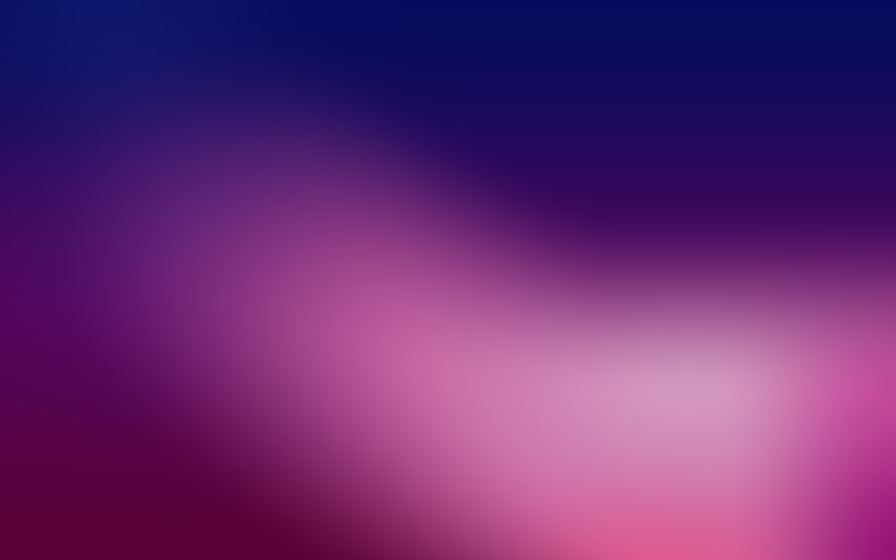
Write a WebGL 2 fragment shader that draws this background.

```glsl
#version 300 es
precision highp float;
// Soft gradient: a rose and lilac wave glowing between navy night and deep wine.

uniform vec2 u_resolution;
out vec4 fragColor;

// Backdrop colours
const vec3 WINE = vec3(0.353, 0.0, 0.215);
const vec3 PLUM = vec3(0.320, 0.018, 0.355);
const vec3 NAVY = vec3(0.024, 0.046, 0.366);
const vec3 BLUE = vec3(0.055, 0.100, 0.430);
const vec3 VIOLET = vec3(0.390, 0.160, 0.530);

// Wave colours
const vec3 ROSE = vec3(0.790, 0.385, 0.635);
const vec3 LILAC = vec3(0.830, 0.600, 0.745);
const vec3 CORAL = vec3(0.880, 0.345, 0.550);
const vec3 MAGENTA = vec3(0.760, 0.270, 0.600);
const vec3 ORCHID = vec3(0.580, 0.070, 0.447);

// Wave outline
const float CREST_HIGH = 0.635;
const float CREST_LOW = 0.465;
const float CREST_SOFT_LEFT = 0.30;
const float CREST_SOFT_RIGHT = 0.18;
const float FLANK_X = 0.26;
const float FLANK_BEND = 0.27;
const float FLANK_HEIGHT = 0.55;
const float FLANK_SOFT = 0.22;

// Elliptical falloff around a centre
float glow(vec2 p, vec2 centre, vec2 radius) {
    vec2 d = (p - centre) / radius;
    return exp(-dot(d, d));
}

// Smooth step centred on an edge
float softEdge(float value, float edge, float softness) {
    return smoothstep(edge - softness, edge + softness, value);
}

vec3 backdrop(vec2 p) {
    vec3 color = mix(WINE, PLUM, smoothstep(0.0, 0.48, p.y));
    color = mix(color, NAVY, smoothstep(0.4, 1.0, p.y));
    color = mix(color, BLUE, 0.8 * glow(p, vec2(0.12, 0.98), vec2(0.14, 0.2)));
    return mix(color, VIOLET, 0.4 * glow(p, vec2(0.2, 0.6), vec2(0.16, 0.24)));
}

// Coverage bounded by a falling crest and a curved left flank
float waveMask(vec2 p) {
    float fall = smoothstep(0.3, 0.7, p.x);
    float crest = mix(CREST_HIGH, CREST_LOW, fall);
    float crestSoft = mix(CREST_SOFT_LEFT, CREST_SOFT_RIGHT, fall);
    float bend = max(0.0, 1.0 - p.y / FLANK_HEIGHT);
    float flank = FLANK_X + FLANK_BEND * bend * bend;
    return softEdge(p.x, flank, FLANK_SOFT) * (1.0 - softEdge(p.y, crest, crestSoft));
}

vec3 waveColor(vec2 p) {
    vec3 color = mix(ROSE, LILAC, glow(p, vec2(0.77, 0.34), vec2(0.23, 0.27)));
    color = mix(color, CORAL, 0.9 * glow(p, vec2(0.73, -0.03), vec2(0.2, 0.14)));
    vec3 side = mix(ORCHID, MAGENTA, smoothstep(0.0, 0.3, p.y));
    float sideAmount = smoothstep(0.8, 1.02, p.x) * (1.0 - smoothstep(0.25, 0.55, p.y));
    return mix(color, side, sideAmount);
}

void main() {
    vec2 p = gl_FragCoord.xy / u_resolution;
    fragColor = vec4(mix(backdrop(p), waveColor(p), waveMask(p)), 1.0);
}
```
